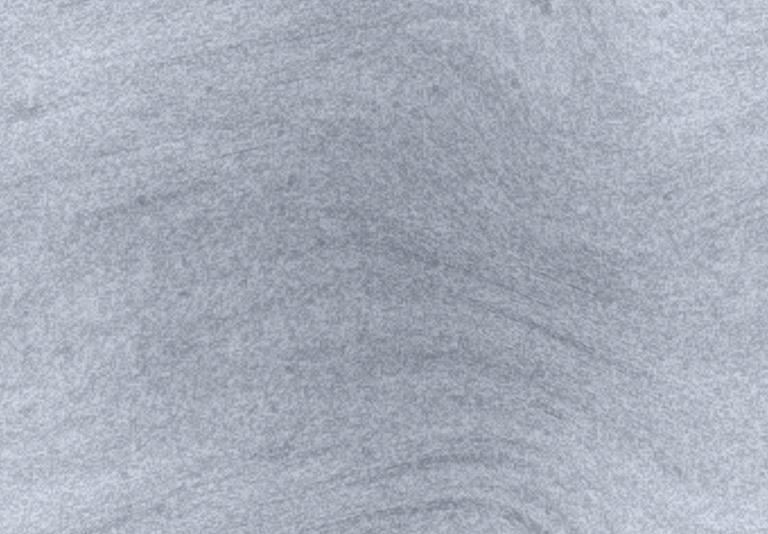
Give the GLSL for this texture, as a WebGL 2 fragment shader.

```glsl
#version 300 es
precision highp float;
// Brushed blue-grey plaster: wavy dark scratches, fine grain, specks and a paler rim.
#define BASE_LEVEL 0.582
#define RIM_LIGHT vec2(0.095, 0.062)
#define TINT vec3(0.0, 0.024, 0.072)
#define WAVE_HEIGHT 0.105
#define CLOUD_AMOUNT 0.045
#define SCRATCH_DEPTH 0.062
#define BRUSH_AMOUNT 0.045
#define GRAIN_AMOUNT 0.13
#define SPECK_DEPTH 0.075
#define SMUDGE_DEPTH 0.07

uniform vec2 u_resolution;
out vec4 fragColor;

const float TAU = 6.28318;

// Integer hash of a wrapped cell and a seed, giving two values in 0..1
vec2 hash(vec2 cell, float seed) {
  uvec3 k = uvec3(cell, seed) * uvec3(1597u, 3571u, 7919u);
  uint n = k.x ^ (k.y << 8) ^ (k.z << 16) ^ (k.y + k.z);
  n = n * 747796u + 28913u;
  n = ((n >> ((n >> 28) + 4u)) ^ n) * 277803u;
  n ^= n >> 15;
  n *= 73244u * 2u + 1u;
  n ^= n >> 13;
  return vec2(n & 65535u, n >> 16) / 65535.0;
}

// Value noise that repeats over the unit square
float noise(vec2 p, vec2 cells, float seed) {
  p *= cells;
  vec2 i = floor(p), f = p - i;
  f = f * f * (3.0 - 2.0 * f);
  vec2 a = mod(i, cells), b = mod(i + 1.0, cells);
  return mix(mix(hash(a, seed).x, hash(vec2(b.x, a.y), seed).x, f.x),
             mix(hash(vec2(a.x, b.y), seed).x, hash(b, seed).x, f.x), f.y);
}

// One row of long strokes, shifted by a random amount
float strokeRow(float x, float row, float cols, float seed) {
  x = x * cols + hash(vec2(row, 7.0), seed).y * cols;
  float i = floor(x), f = smoothstep(0.0, 1.0, x - i);
  return mix(hash(vec2(mod(i, cols), row), seed).x,
             hash(vec2(mod(i + 1.0, cols), row), seed).x, f);
}

// Strokes drawn out along x, with rows blended across y
float strokes(vec2 p, vec2 cells, float seed) {
  float y = p.y * cells.y, i = floor(y);
  return mix(strokeRow(p.x, mod(i, cells.y), cells.x, seed),
             strokeRow(p.x, mod(i + 1.0, cells.y), cells.x, seed),
             smoothstep(0.0, 1.0, y - i));
}

// Scattered soft ellipses; size and stretch are measured in cells
float spots(vec2 p, vec2 cells, vec2 size, float density, float rough, float seed) {
  p *= cells;
  vec2 home = floor(p);
  float cover = 0.0;
  for (int y = -1; y <= 1; y++)
    for (int x = -1; x <= 1; x++) {
      vec2 cell = home + vec2(x, y);
      vec2 id = mod(cell, cells);
      vec2 pick = hash(id, seed + 1.0);
      vec2 centre = cell + 0.15 + 0.7 * hash(id, seed);
      float d = length((p - centre) / (size * mix(0.5, 1.0, pick.y))) + rough;
      cover = max(cover, step(pick.x, density) * (1.0 - smoothstep(0.55, 1.25, d)));
    }
  return cover;
}

// Height of the brush wave; its crest drifts sideways with y
float wave(vec2 p) {
  float crest = 0.1 - 0.1 * cos(TAU * (p.y - 0.64));
  return WAVE_HEIGHT * (sin(TAU * (p.x - 0.1 - crest))
       + 0.24 * cos(2.0 * TAU * (p.x - crest)));
}

void main() {
  vec2 uv = gl_FragCoord.xy / u_resolution;
  vec2 flow = vec2(uv.x, uv.y - wave(uv));
  flow.y += 0.012 * (noise(uv, vec2(6.0, 4.0), 3.0) - 0.5);

  // Broad light: pale rim, darker middle, faint clouds
  float level = BASE_LEVEL + dot(RIM_LIGHT, 0.5 + 0.5 * cos(TAU * uv));
  level += CLOUD_AMOUNT * (noise(uv, vec2(4.0, 3.0), 11.0) - 0.5);
  level += CLOUD_AMOUNT * (noise(flow, vec2(9.0, 13.0), 12.0) - 0.5);

  // Brush marks: soft bands and patches of thin dark scratches
  float bands = strokes(flow, vec2(6.0, 44.0), 21.0);
  float thick = smoothstep(0.62, 0.95, strokes(flow, vec2(5.0, 84.0), 22.0));
  float thin = smoothstep(0.58, 0.95, strokes(flow, vec2(10.0, 138.0), 23.0));
  float patches = smoothstep(0.32, 0.75, noise(flow, vec2(4.0, 6.0), 24.0));
  level += BRUSH_AMOUNT * (bands - 0.5);
  level -= SCRATCH_DEPTH * (thick * patches + 0.45 * thin * (0.3 + 0.7 * patches));

  // Grain: fine tooth over slightly drawn-out flecks
  float tooth = noise(uv, vec2(340.0, 236.0), 31.0) - 0.5;
  float flecks = noise(flow, vec2(150.0, 160.0), 32.0) - 0.5;
  level += GRAIN_AMOUNT * (tooth + 0.7 * flecks);

  // Round specks and a few ragged smudges along the brush direction
  float ragged = 0.9 * (bands - 0.5) + 0.8 * flecks;
  float speck = spots(uv, vec2(20.0, 14.0), vec2(0.13), 0.22, 0.6 * flecks, 41.0);
  float smudge = spots(flow, vec2(5.0, 4.0), vec2(0.22, 0.085), 0.3, ragged, 51.0);
  level -= SPECK_DEPTH * speck * 0.8 + SMUDGE_DEPTH * smudge * 0.8;

  fragColor = vec4(clamp(level + TINT, 0.0, 1.0), 1.0);
}
```
